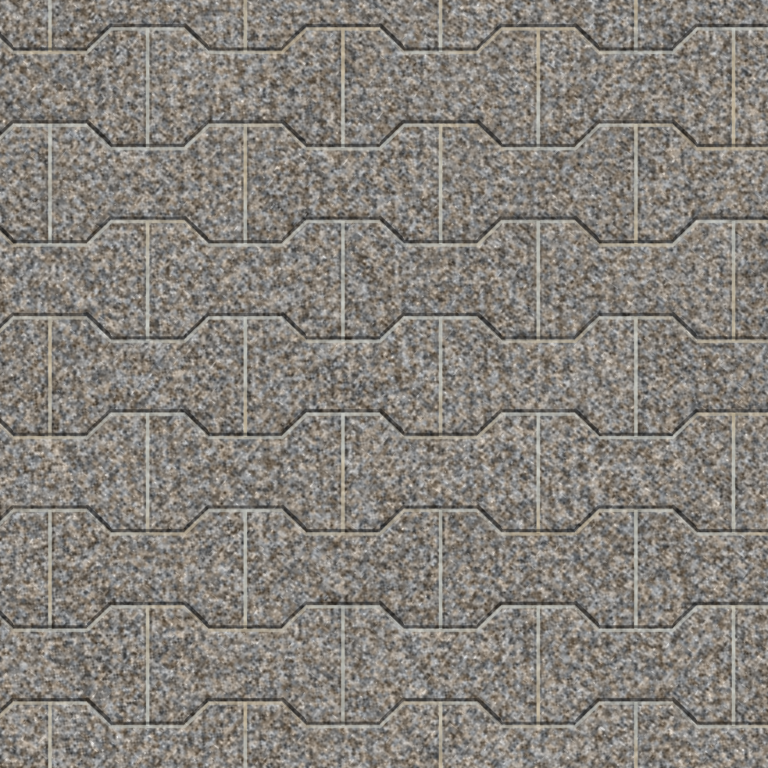
This texture is drawn by a Shadertoy shader. Its source:

```glsl
// Interlocking dumbbell pavers in running bond: each row is bounded by
// trapezoid-wave joints that flip phase from row to row, with straight pale
// seams across the wide ends. Speckled stone comes from layered value noise.

#define PERIOD 0.2543        // paver length
#define ROW 0.1254           // paver row height
#define ORIGIN vec2(0.0651, 0.0703)
#define WAVE_HEIGHT 0.0153   // half height of the joint wave
#define SLOPE_HALF 0.0160    // half width of a sloping part
#define JOINT_HALF 0.0022    // half width of the pale joints
#define SHADOW_HALF 0.0019   // half width of the dark upper edge
#define GRAIN_SCALE 215.0
#define GRAIN_CONTRAST 0.62

const vec3 STONE = vec3(0.525, 0.505, 0.480);
const vec3 GREY_JOINT = vec3(0.75, 0.76, 0.73);
const vec3 CREAM_JOINT = vec3(0.76, 0.71, 0.61);

float hash(vec2 p) {
    return fract(sin(dot(p, vec2(127.1, 311.7))) * 43758.5453);
}

float noise(vec2 p) {
    vec2 i = floor(p), f = fract(p);
    f = f * f * (3.0 - 2.0 * f);
    return mix(mix(hash(i), hash(i + vec2(1, 0)), f.x),
               mix(hash(i + vec2(0, 1)), hash(i + vec2(1, 1)), f.x), f.y);
}

// Smooth-edged line: 1 within halfWidth of zero distance
float line(float d, float halfWidth, float soft) {
    return 1.0 - smoothstep(halfWidth - soft, halfWidth + soft, abs(d));
}

// Signed distance to the nearest vertical line of a repeating set
float repeatOffset(float x) {
    return (fract(x / PERIOD + 0.5) - 0.5) * PERIOD;
}

// Speckled aggregate with faint warm and cool grains
vec3 stone(vec2 p) {
    vec2 q = mat2(0.8, 0.6, -0.6, 0.8) * p;
    float grain = 0.6 * noise(p * GRAIN_SCALE) + 0.4 * noise(q * GRAIN_SCALE * 1.7 + 37.0);
    float fleck = smoothstep(0.80, 0.97, noise(q * GRAIN_SCALE * 0.9 + 91.0));
    float mottle = noise(p * 28.0) - 0.5;
    float warmth = noise(q * GRAIN_SCALE * 0.7 + 15.0) - 0.5;
    vec3 color = STONE + (grain - 0.5) * GRAIN_CONTRAST + 0.035 * mottle;
    return color + 0.13 * fleck + warmth * vec3(0.065, 0.0, -0.075);
}

void mainImage(out vec4 fragColor, in vec2 fragCoord) {
    vec2 p = fragCoord / iResolution.y;
    float soft = max(0.0011, 0.75 / iResolution.y);

    // Nearest wavy joint, with its height wave and approximate distance
    float joint = floor((p.y - ORIGIN.y) / ROW + 0.5);
    float phase = mod(joint, 2.0) * 0.5 * PERIOD;
    float x = repeatOffset(p.x - ORIGIN.x - phase);
    float ramp = (0.25 * PERIOD - abs(x)) / SLOPE_HALF;
    float height = p.y - ORIGIN.y - joint * ROW - WAVE_HEIGHT * clamp(ramp, -1.0, 1.0);
    float onSlope = 1.0 - smoothstep(0.85, 1.15, abs(ramp));
    float steep = onSlope * WAVE_HEIGHT / SLOPE_HALF;
    float d = height / sqrt(1.0 + steep * steep);
    float descending = onSlope * step(0.0, x);

    // Straight seams across the wide ends of the row
    float row = height > 0.0 ? joint : joint - 1.0;
    float seamPhase = (1.0 - mod(row, 2.0)) * 0.5 * PERIOD;
    float along = p.x - ORIGIN.x - seamPhase;
    float seam = repeatOffset(along);
    float paver = floor(along / PERIOD);

    // Stone face, toned per paver and gently rounded at the joints
    vec3 color = stone(p) + 0.025 * (hash(vec2(paver, row) + 7.3) - 0.5);
    color *= 1.0 - 0.20 * exp(-abs(d) / 0.006) * step(0.0, d);
    color += 0.05 * exp(-abs(d) / 0.005) * step(d, 0.0);
    color *= 1.0 - 0.13 * line(abs(seam) - 0.0040, 0.0014, soft);

    // Worn sand in the joints, grey in places and cream in others
    float wear = 0.65 + 0.35 * noise(p * 85.0 + 5.0);
    float cream = smoothstep(0.45, 0.85, noise(p * 13.0 + 60.0));
    vec3 sand = mix(GREY_JOINT, CREAM_JOINT, cream);
    sand += 0.14 * (noise(p * 170.0 + 22.0) - 0.5);
    float seamMask = line(seam, JOINT_HALF, soft) * wear;
    float jointMask = line(d + 0.0010, JOINT_HALF, soft) * wear;
    color = mix(color, sand, seamMask);
    color = mix(color, sand, jointMask * (0.75 - 0.30 * descending));

    // Dark edge on the upper side of each wavy joint
    float shadow = line(d - 0.0035, SHADOW_HALF * (1.0 + 0.25 * descending), soft);
    color *= 1.0 - shadow * (0.38 + 0.10 * descending);

    fragColor = vec4(clamp(color, 0.0, 1.0), 1.0);
}
```
